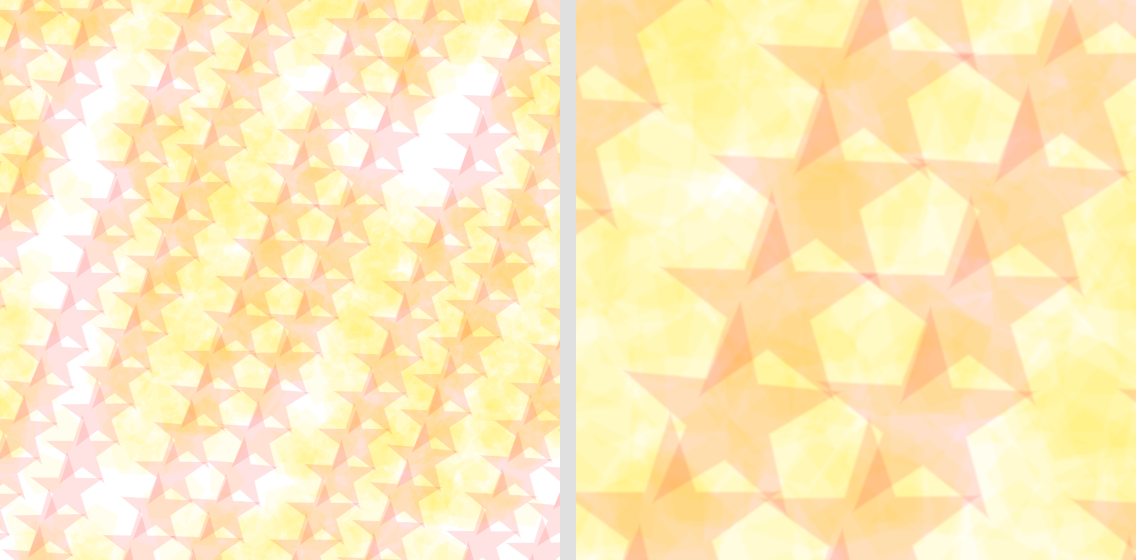
Left, the full canvas; right, a detail of the centre.
Write a three.js fragment shader that draws this pattern.

```glsl
varying vec2 vUv;

float hash(vec2 p) {
  return fract(sin(dot(p, vec2(127.1, 311.7))) * 43758.5453);
}

float noise(vec2 p) {
  vec2 i = floor(p);
  vec2 f = fract(p);
  f = f * f * (3.0 - 2.0 * f);
  return mix(mix(hash(i), hash(i + vec2(1.0, 0.0)), f.x),
             mix(hash(i + vec2(0.0, 1.0)), hash(i + 1.0), f.x), f.y);
}

// Five-fold shape with its tip up; the edge normal sets how pointed it is
float fivefold(vec2 p, float radius, float turn, vec2 normal) {
  float sector = 1.2566;
  float a = mod(atan(p.x, p.y) - turn + 0.5 * sector, sector) - 0.5 * sector;
  vec2 q = length(p) * vec2(cos(a), abs(sin(a)));
  float d = dot(q - vec2(radius, 0.0), normal);
  return smoothstep(0.0013, -0.0013, d);
}

float star(vec2 p, float radius, float turn) {
  return fivefold(p, radius, turn, vec2(0.309, 0.951));
}

float pentagon(vec2 p, float radius, float turn) {
  return fivefold(p, radius, turn, vec2(0.809, 0.588));
}

// Number of stars over a point, strung on slanted chains
float starChains(vec2 p) {
  float slant = 0.43;
  float spacing = 0.152;
  float rise = 0.066;
  float column = floor((p.x - slant * p.y) / spacing);
  float count = 0.0;
  for (int i = -1; i <= 1; i++) {
    float chain = column + float(i);
    float phase = hash(vec2(chain, 4.7));
    float pairing = (mod(chain, 2.0) - 0.5) * 0.03;
    float x = (chain + 0.5) * spacing + pairing + (phase - 0.5) * 0.015;
    float row = floor(p.y / rise - phase);
    for (int j = -1; j <= 2; j++) {
      float link = row + float(j);
      float y = (link + phase) * rise;
      float wobble = hash(vec2(chain, link)) - 0.5;
      vec2 center = vec2(x + slant * y + wobble * 0.008, y);
      count += star(p - center, 0.068, 0.04 + wobble * 0.12);
    }
  }
  return count;
}

// Number of scattered pentagons over a point, thinned out in patches
float pentagonScatter(vec2 p) {
  float cellSize = 0.06;
  float count = 0.0;
  for (int layer = 0; layer < 5; layer++) {
    float seed = float(layer) * 17.3;
    vec2 shift = vec2(0.013, 0.027) * float(layer);
    vec2 base = floor((p + shift) / cellSize);
    for (int i = -1; i <= 1; i++) {
      for (int j = -1; j <= 1; j++) {
        vec2 cell = base + vec2(float(i), float(j));
        vec2 jitter = vec2(hash(cell + seed), hash(cell + seed + 5.1));
        vec2 center = (cell + jitter) * cellSize - shift;
        float density = smoothstep(0.05, 0.7, noise(center * 7.0 + 3.0));
        float present = step(hash(cell + seed + 9.4), density);
        float radius = mix(0.03, 0.046, hash(cell + seed + 2.6));
        float turn = (hash(cell + seed + 7.8) - 0.5) * 0.7;
        count += present * pentagon(p - center, radius, turn);
      }
    }
  }
  return count;
}

void main() {
  // Each translucent layer tints the white ground once more
  vec3 pink = pow(vec3(1.0, 0.89, 0.89), vec3(starChains(vUv)));
  vec3 yellow = pow(vec3(1.0, 0.994, 0.935), vec3(pentagonScatter(vUv)));
  gl_FragColor = vec4(pink * yellow, 1.0);
}
```
